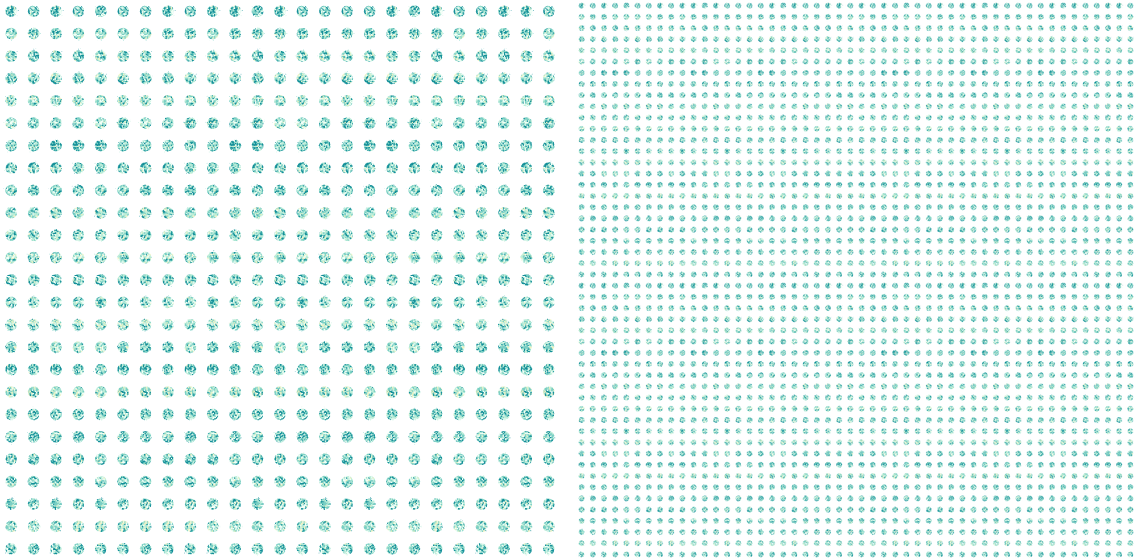
Left, the tile; right, the same tile 2 across and 2 down.
Reproduce this pattern procedurally as a Shadertoy shader.

```glsl
// Grid of round mint glitter dots on white. Each dot is a disc cut from a
// Voronoi mosaic of flecks, with a ragged rim and a few stray sparkles.
// Rows differ in mosaic and tone; each row mixes a few dot variants.

#define REPEATS 25.0        // dots across and down
#define RADIUS 0.256        // dot radius, in grid cells
#define RIM_WEAR 0.022      // raggedness of the rim, in grid cells
#define FLECKS 17.0         // flecks per grid cell width
#define VARIANTS 3.0        // different dots in a row
#define STRAY_REACH 0.345   // farthest stray sparkle, in grid cells
#define STRAY_CHANCE 0.022
#define ROW_TONE 0.12       // tone change from row to row
#define SAMPLES 4           // antialiasing samples per axis

const vec3 PAPER = vec3(1.0);
const vec3 TEAL  = vec3(0.08, 0.56, 0.60);
const vec3 AQUA  = vec3(0.48, 0.81, 0.77);
const vec3 MINT  = vec3(0.74, 0.93, 0.85);
const vec3 PALE  = vec3(0.95, 1.00, 0.97);
const vec3 CREAM = vec3(0.94, 0.95, 0.76);

// Integer hash, three values from 0 to 1
vec3 hash3(vec3 p) {
    uvec3 v = uvec3(ivec3(floor(p)) + 512) * 1664525u + 1013904223u;
    v.x += v.y * v.z; v.y += v.z * v.x; v.z += v.x * v.y;
    v ^= v >> 16u;
    v.x += v.y * v.z; v.y += v.z * v.x; v.z += v.x * v.y;
    return vec3(v >> 8u) / 16777216.0;
}

vec3 fleckColor(float pick, float tone) {
    pick = clamp(pick + tone, 0.0, 0.999);
    if (pick < 0.19) return TEAL;
    if (pick < 0.46) return AQUA;
    if (pick < 0.75) return MINT;
    if (pick < 0.93) return PALE;
    return CREAM;
}

// Nearest fleck: xy = its centre, z = its distance, w = its random pick
vec4 nearestFleck(vec2 p, float seed) {
    vec4 best = vec4(0.0, 0.0, 9.0, 0.0);
    vec2 base = floor(p);
    for (int y = -1; y <= 1; y++)
    for (int x = -1; x <= 1; x++) {
        vec2 site = base + vec2(x, y);
        vec3 rnd = hash3(vec3(site, seed));
        vec2 centre = site + 0.1 + 0.8 * rnd.xy;
        float d = length(p - centre);
        if (d < best.z) best = vec4(centre, d, rnd.z);
    }
    return best;
}

// One glitter dot, p measured from its centre in grid cells
vec3 glitterDot(vec2 p, float seed, float tone) {
    float r = length(p);
    if (r > STRAY_REACH) return PAPER;
    vec4 fleck = nearestFleck(p * FLECKS, seed);
    vec3 color = fleckColor(fleck.w, tone);

    // Ragged rim: each fleck shifts its part of the edge
    float chip = fract(fleck.w * 57.0) - 0.5;
    if (r < RADIUS + RIM_WEAR * chip) return color;

    // Small loose sparkles just outside the rim
    float stray = fract(fleck.w * 131.0);
    bool loose = stray < STRAY_CHANCE && fleck.z < 0.35;
    return loose ? mix(PAPER, color, 0.7) : PAPER;
}

vec3 pattern(vec2 uv) {
    vec2 grid = uv * REPEATS;
    vec2 cell = mod(floor(grid), REPEATS);
    float variant = floor(hash3(vec3(cell, 7.0)).x * VARIANTS);
    float tone = (hash3(vec3(cell.y, 3.0, 11.0)).y - 0.5) * ROW_TONE;
    float seed = cell.y * VARIANTS + variant;
    return glitterDot(fract(grid) - 0.5, seed, tone);
}

void mainImage(out vec4 fragColor, in vec2 fragCoord) {
    // Average a small sample grid so that flecks and rims stay smooth
    vec3 sum = vec3(0.0);
    for (int j = 0; j < SAMPLES; j++)
    for (int i = 0; i < SAMPLES; i++) {
        vec2 offset = (vec2(i, j) + 0.5) / float(SAMPLES) - 0.5;
        sum += pattern((fragCoord + offset) / iResolution.xy);
    }
    fragColor = vec4(sum / float(SAMPLES * SAMPLES), 1.0);
}
```
